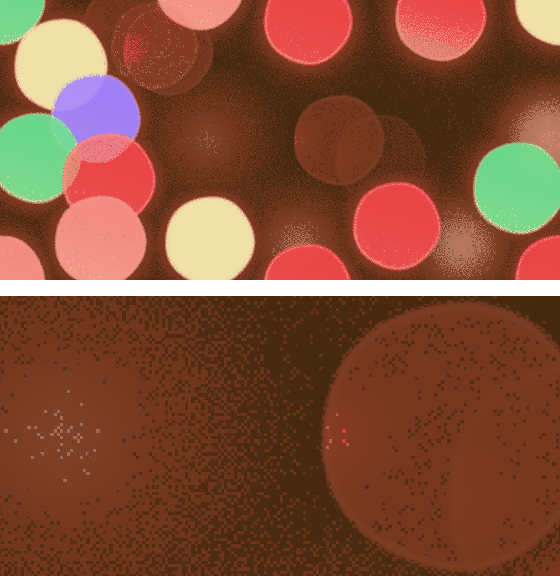
Top: the whole. Bottom: its middle third, enlarged.
Give the GLSL for this background, as a WebGL 1 fragment shader.

```glsl
precision highp float;
// Out-of-focus night lights: crisp lens discs scattered along a warped ring over
// faint discs and soft glows on dark brown. The blended colour is then grained by
// noisy rounding to a small palette. Lengths are in canvas heights.
uniform vec2 u_resolution;

const vec3 DARK = vec3(0.27, 0.16, 0.06);
const vec3 RUST = vec3(0.47, 0.22, 0.12);
const vec3 TAN = vec3(0.72, 0.49, 0.39);
const vec3 RED = vec3(0.92, 0.27, 0.28);
const vec3 PINK = vec3(0.96, 0.55, 0.52);
const vec3 CREAM = vec3(0.94, 0.89, 0.66);
const vec3 GREEN = vec3(0.41, 0.85, 0.55);
const vec3 VIOLET = vec3(0.63, 0.50, 0.97);
const float TAU = 6.2831853;
const float RING_COUNT = 14.0;
const float LENS_RADIUS = 0.161;

float hash(vec2 p) {
  vec3 q = fract(vec3(p.xyx) * 0.1031);
  q += dot(q, q.yzx + 33.33);
  return fract((q.x + q.y) * q.z);
}

// Hash with its local mean removed, so that specks spread evenly.
float evenGrain(vec2 cell) {
  float sides = hash(cell + vec2(1.0, 0.0)) + hash(cell - vec2(1.0, 0.0));
  float ends = hash(cell + vec2(0.0, 1.0)) + hash(cell - vec2(0.0, 1.0));
  return hash(cell) - 0.25 * (sides + ends);
}

bool everyNth(float index, float n, float first) {
  return mod(index - first + 0.5, n) < 1.0;
}

vec3 lampColor(float index) {
  if (everyNth(index, 20.0, 6.0)) return VIOLET;
  if (everyNth(index, 5.0, 0.0)) return CREAM;
  if (index > 6.5 && everyNth(index, 6.0, 1.0)) return GREEN;
  return everyNth(index, 6.0, 3.0) ? PINK : RED;
}

// Inner and outer places alternate; the warp crowds the left side.
vec2 ringPosition(float index, vec2 center) {
  float angle = 0.2 + index * TAU / RING_COUNT;
  angle += 0.35 * sin(angle);
  float reach = everyNth(index, 2.0, 0.0) ? 0.86 : 1.14;
  vec2 jitter = vec2(hash(vec2(index, 3.0)), hash(vec2(index, 8.0))) - 0.5;
  return center + reach * vec2(0.78, 0.48) * vec2(cos(angle), sin(angle)) + 0.03 * jitter;
}

// Signed distance to a slightly five-sided lens opening.
float lensDistance(vec2 offset, float radius) {
  float angle = atan(offset.y, offset.x + 0.00001);
  return length(offset) - radius * (1.0 + 0.012 * cos(5.0 * angle + 0.6));
}

float lensMask(float d) {
  return 1.0 - smoothstep(-0.006, 0.006, d);
}

// A lit disc with a warm halo, a pale rim, a lighter lower side and bright overlaps.
vec3 addLamp(vec3 base, vec2 offset, float index, float opacity) {
  float radius = LENS_RADIUS * (0.97 + 0.07 * hash(vec2(index, 5.0)));
  float d = lensDistance(offset, radius);
  vec3 warm = mix(DARK, mix(RUST, RED, 0.3), 0.9 * opacity * exp(-22.0 * max(d, 0.0)));
  float tint = everyNth(index, 2.0, 1.0) ? 0.35 : 0.14;
  float lower = smoothstep(0.7, -1.0, (offset.y + 0.3 * offset.x) / radius);
  vec3 fill = mix(lampColor(index), CREAM, tint * lower);
  float rim = exp(-pow((d + 0.006) / 0.006, 2.0));
  fill = mix(fill, mix(PINK, CREAM, 0.3), 0.4 * rim);
  fill = mix(fill, max(fill, base), 0.4);
  return mix(max(base, warm), fill, opacity * lensMask(d));
}

vec3 addFaintDisc(vec3 base, vec2 offset, float opacity) {
  float d = lensDistance(offset, LENS_RADIUS);
  vec2 hotSide = offset + vec2(0.9 * LENS_RADIUS, 0.0);
  vec3 fill = mix(RUST, RED, 0.4 * exp(-dot(hotSide, hotSide) / 0.003));
  fill = mix(fill, TAN, 0.2 * exp(-pow((d + 0.006) / 0.006, 2.0)));
  return mix(base, max(fill, base), opacity * lensMask(d));
}

vec3 backdrop(vec2 p) {
  vec3 color = DARK;
  // Soft glows in an arc below the middle, paler to the right.
  for (int j = 0; j < 4; j++) {
    float k = float(j);
    float turn = k * TAU / 3.0;
    vec2 center = vec2(0.74 + 0.41 * k - 0.1 * sin(turn), 0.25 + 0.25 * cos(turn));
    float d = length(p - center);
    color = mix(color, RUST, 0.85 * (1.0 - smoothstep(0.08, 0.34, d)));
    float core = (0.35 + 0.2 * k) * (1.0 - smoothstep(0.0, 0.13 + 0.04 * k, d));
    color = mix(color, mix(TAN, PINK, 0.12 * k), core);
  }
  // Faint discs in two overlapping pairs.
  for (int j = 0; j < 4; j++) {
    float pair = floor(float(j) * 0.5 + 0.1);
    float second = float(j) - 2.0 * pair;
    vec2 center = vec2(0.45, 0.89) + pair * vec2(0.76, -0.39) + second * vec2(0.15, -0.07);
    color = addFaintDisc(color, p - center, 0.88 - 0.45 * pair * second);
  }
  return color;
}

void keepNearest(vec3 target, vec3 candidate, inout vec3 best) {
  if (distance(target, candidate) < distance(target, best)) best = candidate;
}

vec3 nearestInk(vec3 target) {
  vec3 best = DARK;
  keepNearest(target, RUST, best);
  keepNearest(target, TAN, best);
  keepNearest(target, RED, best);
  keepNearest(target, PINK, best);
  keepNearest(target, CREAM, best);
  keepNearest(target, GREEN, best);
  keepNearest(target, VIOLET, best);
  return best;
}

void main() {
  vec2 p = gl_FragCoord.xy / u_resolution.y;
  float aspect = u_resolution.x / u_resolution.y;
  vec3 color = backdrop(p);
  // Lamps cut off by the canvas corners.
  for (int k = 0; k < 4; k++) {
    float row = floor(float(k) * 0.5 + 0.1);
    vec2 corner = vec2(aspect * (float(k) - 2.0 * row), 1.0 - row);
    color = addLamp(color, p - corner, 19.0 + float(k), 0.97);
  }
  // Ring of lamps, left open on the right, with one faint member.
  for (int i = 1; i < 14; i++) {
    vec2 center = ringPosition(float(i), vec2(0.5 * aspect, 0.52));
    color = addLamp(color, p - center, float(i), i == 4 ? 0.3 : 0.97);
  }
  // Fine grain: noisy rounding, partly blended to keep edges smooth.
  float grain = evenGrain(floor(p * 256.0));
  vec3 ink = nearestInk(color + 0.15 * grain * vec3(1.0, 0.8, 0.7));
  gl_FragColor = vec4(mix(color, ink, 0.6), 1.0);
}
```
